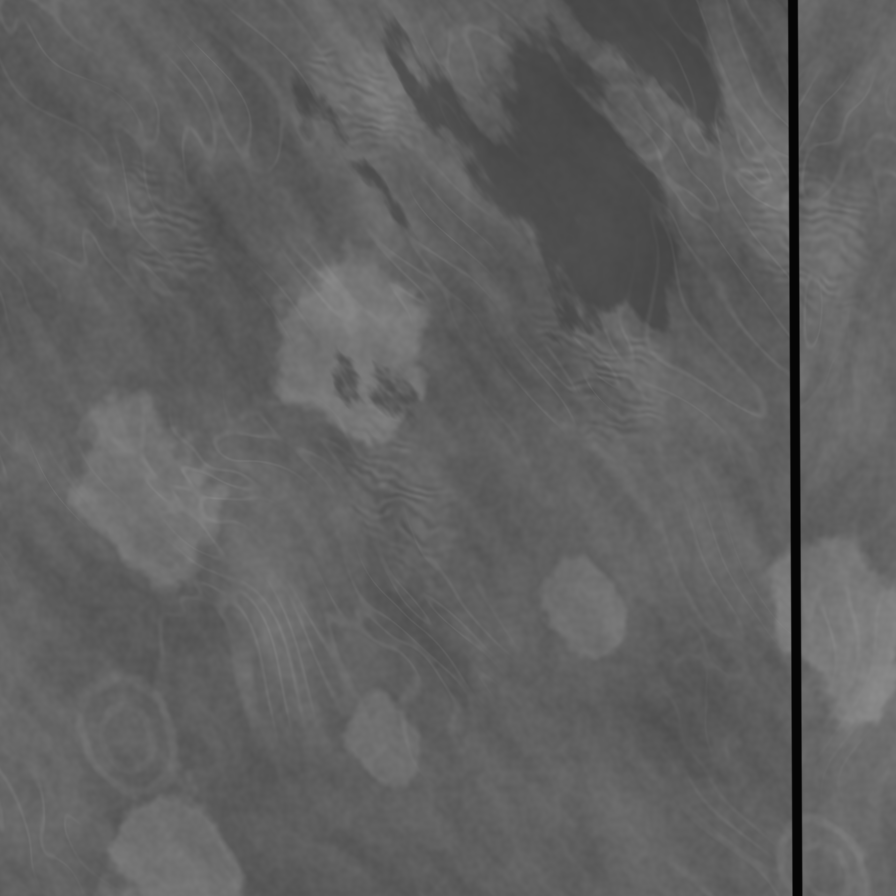
This texture is drawn by a WebGL 2 fragment shader. Its source:

```glsl
#version 300 es
precision highp float;

uniform vec2 u_resolution;
out vec4 outColor;

const float TAU = 6.2831853;
const float BASE_TONE = 0.372;
const float CLOUD_GAIN = 0.075;
const float STREAK_GAIN = 0.055;
const float GRAIN_GAIN = 0.022;
const float VEIN_GAIN = 0.035;
const float DARK_DEPTH = 0.085;
const float RIPPLE_GAIN = 0.030;
const float RIPPLE_LENGTH = 0.0135;
const float GRAIN_ANGLE = 0.62;
const float SIDE_ANGLE = -0.30;
const int PATCH_COUNT = 14;
const vec2 PATCH_START = vec2(0.39, 0.61);
const vec2 PATCH_STEP = vec2(0.7549, 0.5698);
const vec2 DARK_CENTER = vec2(0.67, 0.94);
const float SEAM_X = 0.890;
const float SEAM_LEAN = -0.005;
const float SEAM_HALF_WIDTH = 0.0055;
const float SEAM_TONE = 0.02;

vec2 gradientAt(vec2 cell) {
    float h = fract(sin(dot(cell, vec2(127.1, 311.7))) * 43758.55);
    return vec2(cos(TAU * h), sin(TAU * h));
}

float gradientNoise(vec2 p) {
    vec2 i = floor(p), f = p - i;
    vec2 w = f * f * f * (f * (f * 6.0 - 15.0) + 10.0);
    vec2 e = vec2(0.0, 1.0);
    float a = dot(gradientAt(i), f);
    float b = dot(gradientAt(i + e.yx), f - e.yx);
    float c = dot(gradientAt(i + e.xy), f - e.xy);
    float d = dot(gradientAt(i + e.yy), f - e.yy);
    return mix(mix(a, b, w.x), mix(c, d, w.x), w.y);
}

float fbm(vec2 p) {
    float sum = 0.0, amp = 1.0;
    for (int i = 0; i < 4; i++) {
        sum += amp * gradientNoise(p);
        p = mat2(0.8, 0.6, -0.6, 0.8) * p * 2.03 + 7.3;
        amp *= 0.5;
    }
    return sum;
}

vec2 rotate(vec2 p, float a) {
    float c = cos(a), s = sin(a);
    return vec2(c * p.x + s * p.y, c * p.y - s * p.x);
}

// Wavering ridges, nearly level
float ripples(vec2 p) {
    float bend = 1.5 * gradientNoise(p * 22.0) + 0.5 * gradientNoise(p * 60.0);
    float wave = sin(TAU * (dot(p, vec2(0.3, 1.0)) / RIPPLE_LENGTH + bend));
    return wave * (0.6 + gradientNoise(p * 35.0 + 4.0));
}

// Scattered pale areas: smooth, rippled or outlined like folds
float palePatches(vec2 p) {
    float ragged = 0.55 * fbm(p * 13.0 + 3.0);
    float ridge = ripples(p);
    float sum = 0.0;
    for (int i = 0; i < PATCH_COUNT; i++) {
        float n = float(i);
        float rank = fract(n * 0.618);
        int kind = i % 5;
        vec2 center = fract(PATCH_START + n * PATCH_STEP);
        vec2 q = rotate(p - center, 0.25 + 0.4 * rank) / mix(0.080, 0.034, rank);
        float d = length(q * vec2(1.1, 0.72)) - 1.0;
        float body = 1.0 - smoothstep(-0.14, 0.16, d + ragged);
        if (kind == 1) {
            float rim = abs(d + 0.3 * ragged);
            float inner = abs(d + 0.45 + 0.4 * ragged);
            sum += 0.035 * (1.0 - smoothstep(0.02, 0.16, rim));
            sum += 0.022 * (1.0 - smoothstep(0.02, 0.14, inner)) + 0.012 * body;
        } else if (kind == 2 || kind == 4) {
            float loose = 1.0 - smoothstep(-0.5, 0.35, d + ragged);
            sum += loose * (0.038 + RIPPLE_GAIN * ridge);
        } else {
            sum += body * mix(0.085, 0.060, rank);
        }
    }
    return min(sum, 0.11);
}

void main() {
    vec2 p = gl_FragCoord.xy / u_resolution.y;
    float pixel = 1.0 / u_resolution.y;
    float seam = p.x - SEAM_X - SEAM_LEAN * p.y;

    // Grain coordinates: x across the streaks, y along them
    vec2 warp = vec2(gradientNoise(p * 5.0), gradientNoise(p * 5.0 + 19.0));
    vec2 q = rotate(p + 0.035 * warp, seam > 0.0 ? SIDE_ANGLE : GRAIN_ANGLE);

    // Clouded, streaked ground
    float tone = BASE_TONE + CLOUD_GAIN * fbm(q * vec2(6.0, 3.2) + 11.0);
    tone += STREAK_GAIN * fbm(q * vec2(26.0, 7.0)) * (0.6 + 0.4 * p.y);
    tone += GRAIN_GAIN * (gradientNoise(p * 120.0) + gradientNoise(p * 55.0));
    tone += 0.018 * smoothstep(0.86, 0.91, p.x);

    // Dark hollows drawn out along the grain
    float reach = length((p - DARK_CENTER) * vec2(0.8, 1.1));
    float hollow = gradientNoise(q * vec2(9.0, 2.6) + 2.0)
                 + 0.22 * fbm(q * vec2(28.0, 10.0)) + 0.30 - 1.35 * reach;
    float dark = smoothstep(0.10, 0.22, hollow) * step(seam, 0.0);
    tone += palePatches(p + 0.012 * warp) * (1.0 - 0.8 * dark);
    tone = mix(tone, BASE_TONE - DARK_DEPTH + 0.3 * (tone - BASE_TONE), 0.9 * dark);

    // Thin pale veins, gathered in places
    float crease = abs(gradientNoise(q * vec2(34.0, 8.0) + 1.5 * warp));
    float gathered = smoothstep(0.0, 0.4, gradientNoise(p * 5.5 + 31.0) + 0.25 * p.y);
    tone += VEIN_GAIN * (1.0 - smoothstep(0.0, 0.10, crease)) * gathered;

    // Black upright seam
    float edge = max(0.0012, pixel);
    float line = 1.0 - smoothstep(-edge, edge, abs(seam) - SEAM_HALF_WIDTH);
    outColor = vec4(vec3(mix(tone, SEAM_TONE, line)), 1.0);
}
```
